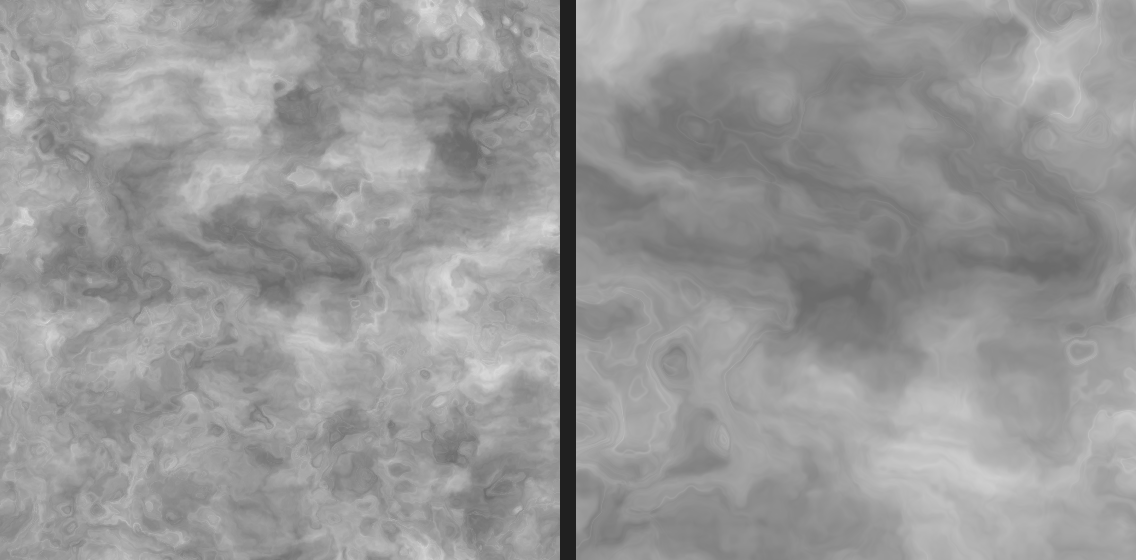
Left, the full canvas; right, a detail of the centre.
Reproduce this texture procedurally as a three.js fragment shader.

```glsl
// Seamless grey marbled clouds with folded wisps, ringed eyes and faint horizontal streaks.
varying vec2 vUv;

const float MEAN_GREY = 0.624;
const float DARKEST = 0.42;
const float BRIGHTEST = 0.92;
const float LAYER_GAIN = 0.56;

float hash(vec2 cell, float seed) {
  vec3 q = fract(cell.xyx * vec3(0.1031, 0.1030, 0.0973) + seed * 0.1271);
  q += dot(q, q.yzx + 33.33);
  return fract((q.x + q.y) * q.z);
}

// Smooth value noise that wraps after a whole number of cells
float wrapNoise(vec2 uv, vec2 cells, float seed) {
  vec2 p = uv * cells + vec2(0.37, 0.71) * seed;
  vec2 f = fract(p);
  vec2 a = mod(floor(p), cells);
  vec2 b = mod(a + 1.0, cells);
  f = f * f * f * (f * (f * 6.0 - 15.0) + 10.0);
  float low = mix(hash(a, seed), hash(vec2(b.x, a.y), seed), f.x);
  float high = mix(hash(vec2(a.x, b.y), seed), hash(b, seed), f.x);
  return mix(low, high, f.y);
}

// Layered noise, centred on zero
float layers(vec2 uv, vec2 cells, int count, float seed) {
  float sum = 0.0;
  float weight = 0.5;
  for (int i = 0; i < 7; i++) {
    if (i >= count) break;
    sum += weight * (wrapNoise(uv, cells, seed + float(i)) - 0.5);
    cells *= 2.0;
    weight *= LAYER_GAIN;
  }
  return sum;
}

vec2 layers2(vec2 uv, vec2 cells, int count, float seed) {
  return vec2(layers(uv, cells, count, seed), layers(uv, cells, count, seed + 11.0));
}

// Wrapped cellular noise: round bumps of random strength, one per cell
float cellBumps(vec2 uv, float cells, float seed) {
  vec2 p = uv * cells;
  vec2 home = floor(p);
  float bumps = 0.0;
  for (int y = -1; y <= 1; y++) {
    for (int x = -1; x <= 1; x++) {
      vec2 cell = home + vec2(float(x), float(y));
      vec2 id = mod(cell, cells);
      vec2 centre = cell + vec2(hash(id, seed), hash(id, seed + 1.0));
      float radius = mix(0.35, 0.8, hash(id, seed + 2.0));
      float strength = hash(id, seed + 3.0) * 2.0 - 1.0;
      bumps += strength * (1.0 - smoothstep(0.0, radius, length(p - centre)));
    }
  }
  return bumps;
}

// Thin soft line along the zero contour of a field
float contour(float field, float width) {
  return 1.0 - smoothstep(0.0, width, abs(field));
}

float marble(vec2 uv) {
  // Folds, sheared more across than up
  vec2 drift = layers2(uv, vec2(6.0), 6, 3.0) * vec2(0.32, 0.18);
  vec2 folded = uv + drift;

  // Patches where the surface curls into eyes
  float curled = smoothstep(-0.12, 0.08, layers(uv + 0.4 * drift, vec2(5.0), 3, 31.0));
  vec2 loose = uv + 0.3 * drift;
  vec2 curl = layers2(loose, vec2(25.0), 2, 41.0) * 0.2;
  curl += vec2(0.09, -0.07) * cellBumps(loose, 30.0, 61.0);
  vec2 swirled = folded + curl * curled;

  float clouds = layers(uv + 0.6 * drift, vec2(7.0), 7, 71.0);
  float veins = layers(swirled, vec2(8.0, 9.0), 6, 83.0);
  float streaks = layers(uv + 0.4 * drift, vec2(9.0, 44.0), 3, 97.0);
  float rims = contour(layers(swirled, vec2(13.0), 2, 107.0), 0.03);

  float tone = 0.32 * clouds + 0.36 * veins + 0.18 * streaks * (1.0 - 0.8 * curled);
  tone += 0.03 * rims * curled;
  return MEAN_GREY + tone + 0.8 * tone * max(tone, 0.0);
}

void main() {
  float grey = clamp(marble(vUv), DARKEST, BRIGHTEST);
  gl_FragColor = vec4(vec3(grey), 1.0);
}
```
